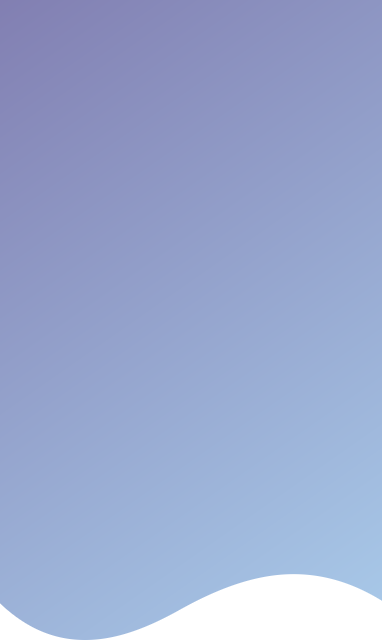
Reproduce this background procedurally as a WebGL 2 fragment shader.

```glsl
#version 300 es
precision highp float;
// A diagonal violet-to-sky gradient above a white wave along the lower edge.
// The wave height is a chain of cubic Hermite spans; its edge is smoothed
// by the screen-space slope of the signed height above the wave.

uniform vec2 u_resolution;
out vec4 fragColor;

const vec3 VIOLET = vec3(0.508, 0.498, 0.697);
const vec3 SKY = vec3(0.662, 0.794, 0.917);
const vec3 WHITE = vec3(1.0);
const float GRADIENT_ANGLE = radians(145.0); // clockwise from straight up

// Knots of the wave: x position, height, slope.
const int KNOT_COUNT = 5;
const vec3 KNOTS[KNOT_COUNT] = vec3[](
  vec3(0.0, 0.0573, -0.567),
  vec3(0.2227, 0.0, 0.0),
  vec3(0.47, 0.047, 0.334),
  vec3(0.7686, 0.1029, 0.0),
  vec3(1.0, 0.0612, -0.37)
);

// Cubic through two knots with their slopes.
float hermite(vec3 a, vec3 b, float x) {
  float span = b.x - a.x;
  float s = (x - a.x) / span;
  float r = 1.0 - s;
  float ends = mix(a.y, b.y, s * s * (3.0 - 2.0 * s));
  return ends + span * s * r * (a.z * r - b.z * s);
}

float waveHeight(float x) {
  float height = 0.0;
  for (int i = 0; i < KNOT_COUNT - 1; i++) {
    if (x >= KNOTS[i].x) height = hermite(KNOTS[i], KNOTS[i + 1], x);
  }
  return height;
}

// Position along a corner-to-corner linear gradient, 0 to 1.
float gradientPosition(vec2 uv, float aspect, float angle) {
  vec2 size = vec2(aspect, 1.0);
  vec2 direction = vec2(sin(angle), cos(angle));
  float extent = dot(abs(direction), size);
  return dot((uv - 0.5) * size, direction) / extent + 0.5;
}

// Coverage of the region where the field is negative.
float coverage(float field) {
  float pixel = length(vec2(dFdx(field), dFdy(field)));
  return clamp(0.5 - field / max(pixel, 1e-6), 0.0, 1.0);
}

void main() {
  vec2 uv = gl_FragCoord.xy / u_resolution;
  float aspect = u_resolution.x / u_resolution.y;

  // Diagonal backdrop
  vec3 color = mix(VIOLET, SKY, gradientPosition(uv, aspect, GRADIENT_ANGLE));

  // White wave
  color = mix(color, WHITE, coverage(uv.y - waveHeight(uv.x)));

  fragColor = vec4(color, 1.0);
}
```
